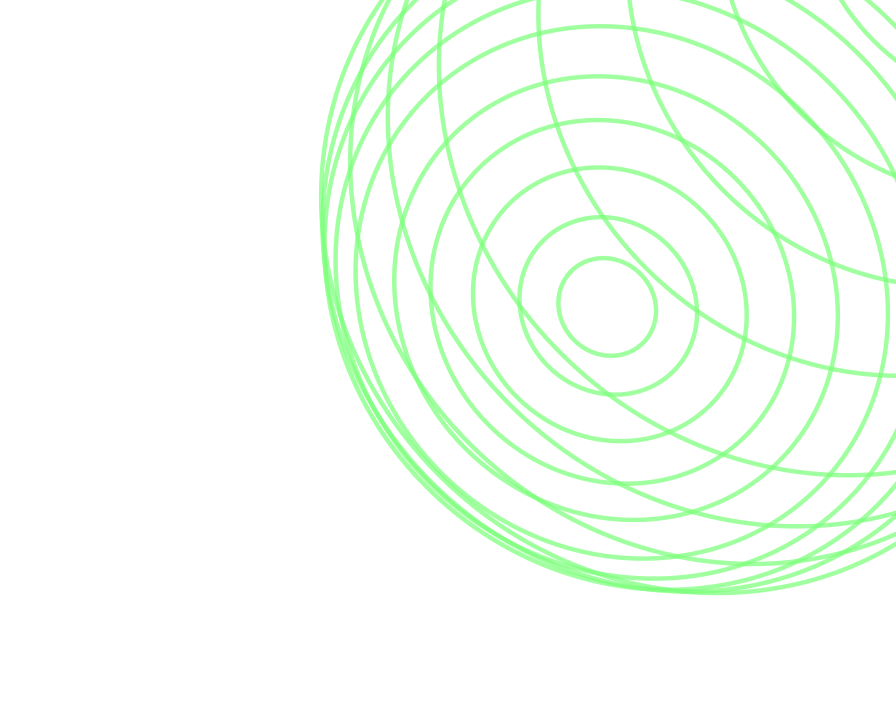
Reproduce this background procedurally as a WebGL 1 fragment shader.

```glsl
precision highp float;
// A wireframe globe of translucent green rings on white paper.
// Each ring is an ellipse whose centre slides along a diagonal axis on an
// S-curve; overlapping strokes are blended so that crossings turn darker.

uniform vec2 u_resolution;

// All lengths are fractions of the canvas height.
const vec3 PAPER = vec3(1.0);
const vec3 INK = vec3(0.49, 1.0, 0.485);
const float INK_ALPHA = 0.73;
const float STROKE_WIDTH = 0.0062;

const vec2 POLE = vec2(0.8431, 0.5699);  // centre of the smallest rings
const float AXIS_TRAVEL = 0.6992;        // full slide in x and in y
const float SLIDE_MIDDLE = 13.7;         // ring number at half the slide
const float SLIDE_RATE = 0.44;
const float FLATTENING = 0.08;           // squash along the axis

// Ring sizes, from the pole outwards and round to the far side.
const mat3 NEAR_RADII = mat3(0.0680, 0.1236, 0.1906,
                             0.2532, 0.3089, 0.3707,
                             0.4106, 0.4439, 0.4724);
const mat3 FAR_RADII = mat3(0.5106, 0.5187, 0.5276,
                            0.5280, 0.4659, 0.4163,
                            0.3545, 0.2846, 0.1800);

// First-order distance to the outline of an ellipse.
float ellipseDistance(vec2 p, vec2 axes) {
    vec2 q = p / axes;
    float f = length(q);
    return abs(f - 1.0) * f / max(length(q / axes), 1e-4);
}

vec2 ringCentre(float number) {
    float slide = 1.0 / (1.0 + exp(SLIDE_RATE * (SLIDE_MIDDLE - number)));
    return POLE + AXIS_TRAVEL * slide;
}

// Antialiased coverage of one ring.
float ringStroke(vec2 p, float number, float radius) {
    vec2 d = p - ringCentre(number);
    vec2 local = vec2(d.x + d.y, d.x - d.y) * 0.70711;
    vec2 axes = radius * sqrt(vec2(1.0 - FLATTENING, 1.0 + FLATTENING));
    float edge = 0.5 * STROKE_WIDTH - ellipseDistance(local, axes);
    return clamp(0.5 + edge * u_resolution.y, 0.0, 1.0);
}

// Share of paper still visible through nine rings.
float paperThrough(vec2 p, mat3 radii, float firstNumber) {
    float visible = 1.0;
    for (int i = 0; i < 3; i++) {
        for (int j = 0; j < 3; j++) {
            float number = firstNumber + float(3 * i + j);
            visible *= 1.0 - INK_ALPHA * ringStroke(p, number, radii[i][j]);
        }
    }
    return visible;
}

void main() {
    vec2 p = gl_FragCoord.xy / u_resolution.y;
    float visible = paperThrough(p, NEAR_RADII, 1.0)
                  * paperThrough(p, FAR_RADII, 10.0);
    gl_FragColor = vec4(mix(INK, PAPER, visible), 1.0);
}
```
